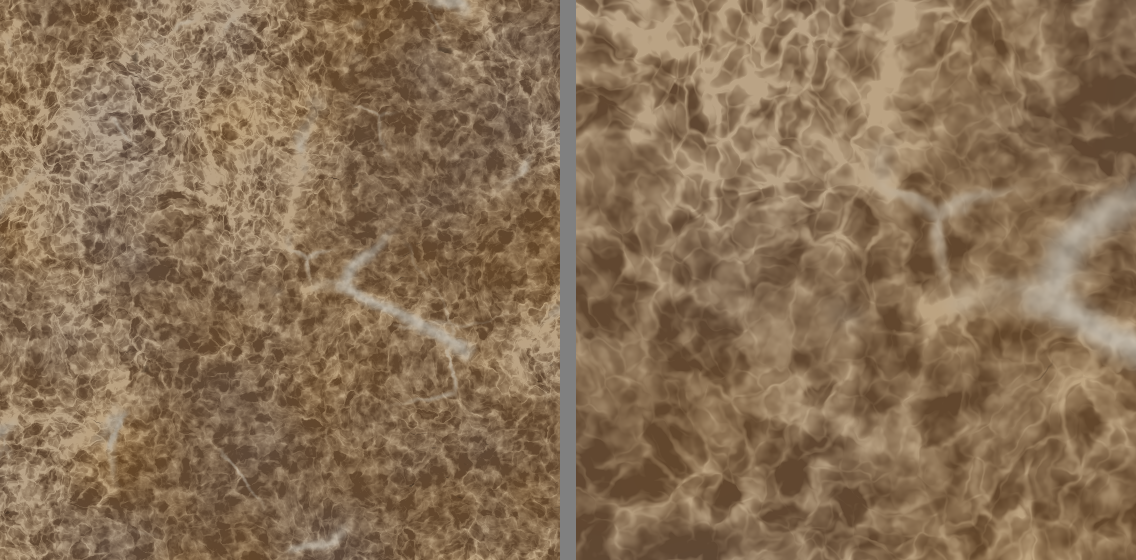
Left, the full canvas; right, a detail of the centre.
This texture is drawn by a Shadertoy shader. Its source:

```glsl
// Brown emperador marble: dark clasts in a lacy tan web, crossed by pale broken veins.
#define DARK      vec3(0.38, 0.28, 0.19)
#define MIDDLE    vec3(0.55, 0.45, 0.34)
#define LIGHT     vec3(0.73, 0.64, 0.52)
#define CALCITE   vec3(0.70, 0.67, 0.62)
#define CONTRAST  1.1
#define BRIGHTNESS 0.49
#define CLOUD_SCALE 3.2
#define CLAST_SCALE 19.0
#define VEIN_SCALE  2.3
#define WEB_WIDTH   0.30
#define RAGGED      0.011

vec2 hash22(vec2 p) {
    vec3 q = fract(vec3(p.xyx) * vec3(0.1031, 0.1030, 0.0973));
    q += dot(q, q.yzx + 33.33);
    return fract((q.xx + q.yz) * q.zy);
}

float valueNoise(vec2 p) {
    vec2 i = floor(p), f = fract(p);
    f = f * f * (3.0 - 2.0 * f);
    float low = mix(hash22(i).x, hash22(i + vec2(1, 0)).x, f.x);
    float high = mix(hash22(i + vec2(0, 1)).x, hash22(i + vec2(1, 1)).x, f.x);
    return mix(low, high, f.y);
}

float fbm(vec2 p, int octaves) {
    float sum = 0.0, weight = 0.5, total = 0.0;
    for (int i = 0; i < octaves; i++) {
        sum += weight * valueNoise(p);
        total += weight;
        weight *= 0.5;
        p = mat2(1.6, 1.2, -1.2, 1.6) * p + 17.3;
    }
    return sum / total;
}

vec2 fbmOffset(vec2 p, int octaves) {
    return vec2(fbm(p, octaves), fbm(p + 61.7, octaves)) - 0.5;
}

// x: gap between the two nearest seeds (0 on a border), y: random value of the cell
vec2 cells(vec2 p) {
    vec2 i = floor(p), f = fract(p);
    float nearest = 9.0, second = 9.0, id = 0.0;
    for (int y = -1; y <= 1; y++)
    for (int x = -1; x <= 1; x++) {
        vec2 g = vec2(x, y);
        vec2 h = hash22(i + g + 100.0);
        float d = length(g + h - f);
        if (d < nearest) {
            second = nearest;
            nearest = d;
            id = fract(h.x * 7.0 + h.y * 13.0);
        } else {
            second = min(second, d);
        }
    }
    return vec2(second - nearest, id);
}

float web(float gap, float width) {
    return 1.0 - smoothstep(0.0, width, gap);
}

float clast(vec2 cell) {
    return smoothstep(0.5, 0.7, cell.y) * smoothstep(0.06, 0.32, cell.x);
}

void mainImage(out vec4 fragColor, in vec2 fragCoord) {
    vec2 uv = fragCoord / iResolution.y;

    // Bent and frayed coordinates
    vec2 fray = RAGGED * fbmOffset(uv * 70.0, 3);
    vec2 p = uv + 0.07 * fbmOffset(uv * 8.0, 3) + 1.5 * fray;

    // Broad brown and tan regions
    float cloud = smoothstep(0.3, 0.7, fbm(p * CLOUD_SCALE + 4.6, 5));

    // Lace and clasts at three sizes
    vec2 coarse = cells(p * CLAST_SCALE);
    vec2 medium = cells(p * CLAST_SCALE * 2.2 + 31.0);
    vec2 small = cells(p * CLAST_SCALE * 4.3 + 57.0);
    float lace = 0.18 * web(coarse.x, WEB_WIDTH * 0.9)
               + 0.24 * web(medium.x, WEB_WIDTH)
               + 0.20 * web(small.x, WEB_WIDTH * 1.1) - 0.2;
    float grain = fbm(uv * 75.0 + 9.0, 3) - 0.5;

    // Long veins, leaning up to the right, and thinner side veins
    vec2 q = mat2(0.87, -0.5, 0.5, 0.87) * (uv + 0.16 * fbmOffset(uv * 4.0, 4) + fray);
    float veinGap = cells(q * VEIN_SCALE * vec2(0.85, 1.3) + 12.4).x;
    float sideGap = cells(q * VEIN_SCALE * 2.3 + 43.0).x;
    float veinMask = smoothstep(0.3, 0.65, fbm(uv * 5.0 + 23.0, 3));
    float sideMask = smoothstep(0.42, 0.7, fbm(uv * 6.0 + 71.0, 3));
    float halo = web(veinGap, 0.2) * veinMask;
    float vein = web(veinGap, 0.055) * veinMask;
    float sideVein = web(sideGap, 0.06) * sideMask;

    // Tone of the stone
    float tone = 0.36 * (cloud - 0.5) + (0.5 + 0.7 * cloud) * lace
               - 0.20 * clast(coarse) - 0.18 * clast(medium) + 0.05
               + 0.9 * grain + 0.22 * halo + 0.22 * vein + 0.28 * sideVein;
    tone = clamp(BRIGHTNESS + CONTRAST * tone, 0.0, 1.0);
    vec3 color = tone < 0.5 ? mix(DARK, MIDDLE, tone * 2.0)
                            : mix(MIDDLE, LIGHT, tone * 2.0 - 1.0);

    // Drift between ochre and grey tan
    color += (fbm(uv * 5.0 + 85.0, 3) - 0.5) * vec3(-0.05, 0.01, 0.11);

    // Cool calcite in broken stretches of the veins
    float calcite = smoothstep(0.48, 0.66, fbm(uv * 9.0 + 37.0, 4));
    calcite *= max(web(veinGap, 0.09) * veinMask, 0.6 * sideVein);
    color = mix(color, CALCITE + 0.25 * grain, 0.85 * calcite);

    // Rare short dark cracks
    float crack = smoothstep(0.88, 0.98, valueNoise(p * vec2(30.0, 120.0)));
    crack *= smoothstep(0.6, 0.75, valueNoise(uv * 9.0 + 15.0));
    fragColor = vec4(mix(color, DARK * 0.6, 0.6 * crack), 1.0);
}
```
